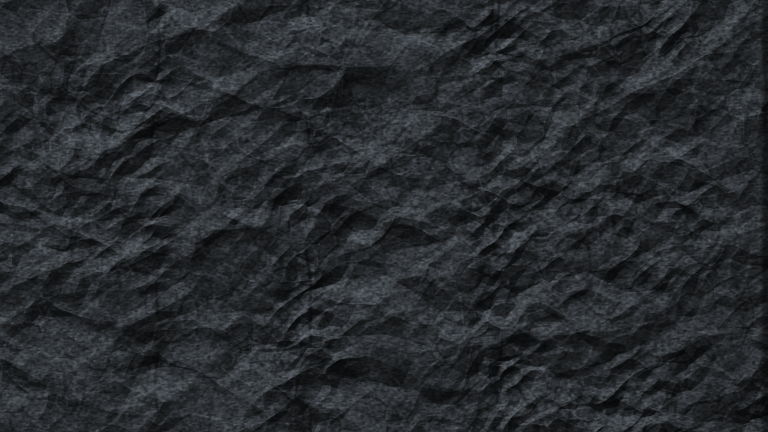
Give the GLSL for this texture, as a Shadertoy shader.

```glsl
const vec3 PAPER_TINT = vec3(0.93, 1.0, 1.07);
const float MID_TONE = 0.177;
const float TONE_RANGE = 0.16;
const vec2 LIGHT_DIR = vec2(-0.42, 0.91);
const float SLOPE_STEP = 0.0015;
const vec3 FACET_FREQ = vec3(6.0, 12.5, 27.0);
const vec3 FACET_AMP = vec3(0.17, 0.23, 0.25);
const vec3 FACET_ANGLE = vec3(0.3, -0.35, 0.5);
const vec2 FACET_STRETCH = vec2(0.86, 1.14);
const vec3 FOLD_X = vec3(0.202, 0.402, 0.648);
const vec3 FOLD_WIDTH = vec3(0.03, 0.085, 0.05);
const vec2 FIBRE_FREQ = vec2(125.0, 265.0);
const float FIBRE_AMP = 0.42;

vec2 hash2(vec2 p) {
    vec3 q = fract(p.xyx * vec3(0.1031, 0.1030, 0.0973));
    q += dot(q, q.yzx + 33.33);
    return fract((q.xx + q.yz) * q.zy);
}

float noise(vec2 p) {
    vec2 cell = floor(p), f = fract(p);
    f = f * f * f * (f * (f * 6.0 - 15.0) + 10.0);
    float low = mix(hash2(cell).x, hash2(cell + vec2(1, 0)).x, f.x);
    float high = mix(hash2(cell + vec2(0, 1)).x, hash2(cell + vec2(1, 1)).x, f.x);
    return mix(low, high, f.y);
}

vec2 noise2(vec2 p) {
    return vec2(noise(p), noise(p + vec2(37.2, 71.7))) - 0.5;
}

vec2 rotate(vec2 p, float angle) {
    float c = cos(angle), s = sin(angle);
    return vec2(c * p.x + s * p.y, c * p.y - s * p.x);
}

// x: weighted squared distance to the nearest seed, y: distance to the cell edge
vec2 cellField(vec2 p, float seed) {
    vec2 cell = floor(p), f = fract(p);
    float nearest = 9.0, second = 9.0;
    for (int y = -1; y <= 1; y++)
    for (int x = -1; x <= 1; x++) {
        vec2 offset = vec2(x, y);
        vec2 jitter = hash2(cell + offset + seed);
        vec2 d = offset + jitter - f;
        float dist = dot(d, d) + 0.15 * fract(jitter.x * 57.0);
        second = min(second, max(nearest, dist));
        nearest = min(nearest, dist);
    }
    return vec2(nearest, 0.5 * (second - nearest));
}

vec2 warp(vec2 p) {
    return p + 0.05 * noise2(p * 4.0) + 0.012 * noise2(p * 17.0);
}

vec2 facetSpace(vec2 p, int i) {
    return rotate(p, FACET_ANGLE[i]) * FACET_STRETCH * FACET_FREQ[i] + 40.0;
}

// Sharp crest along the middle level of a turned noise
float crest(vec2 p, float angle, vec2 freq) {
    return abs(noise(rotate(p, angle) * freq + 60.0) - 0.5);
}

// Opposed cell fields cancel their curvature and leave flat, folded facets
float paperHeight(vec2 p, vec3 amount) {
    vec2 q = warp(p);
    float h = 0.0;
    for (int i = 0; i < 3; i++) {
        vec2 s = facetSpace(q, i);
        float facet = cellField(s, 11.0).x - cellField(s, 83.0).x;
        h += amount[i] * facet / FACET_FREQ[i];
    }
    h -= 0.050 * crest(q, 0.45, vec2(4.5, 7.0));
    h -= 0.034 * crest(q, -0.5, vec2(8.0, 11.0));
    h -= 0.022 * amount.z / FACET_AMP.z * crest(q, 0.7, vec2(13.0, 22.0));
    return h;
}

// x: lit ridges, y: shadowed valleys
vec2 creaseLines(vec2 p) {
    vec2 q = warp(p), lines = vec2(0.0);
    for (int i = 0; i < 3; i++) {
        vec2 s = facetSpace(q, i);
        vec2 edge = vec2(cellField(s, 11.0).y, cellField(s, 83.0).y) / FACET_FREQ[i];
        float visible = smoothstep(0.45, 0.8, noise(p * 11.0 + float(i) * 17.0));
        lines = max(lines, visible * (1.0 - smoothstep(0.0, 0.005, edge)));
    }
    return lines;
}

// x: crumpled band around the folds, y: thin broken fold line
vec2 verticalFolds(vec2 p, float aspect) {
    vec2 folds = vec2(0.0);
    for (int i = 0; i < 3; i++) {
        float row = float(i) * 19.0;
        float wobble = 0.02 * (noise(vec2(p.y * 9.0, row)) - 0.5);
        float d = abs(p.x - FOLD_X[i] * aspect + wobble);
        float broken = smoothstep(0.35, 0.7, noise(vec2(row, p.y * 13.0)));
        folds.x = max(folds.x, exp(-pow(d / FOLD_WIDTH[i], 2.0)));
        folds.y = max(folds.y, broken * (1.0 - smoothstep(0.001, 0.006, d)));
    }
    return folds;
}

void mainImage(out vec4 fragColor, in vec2 fragCoord) {
    vec2 p = fragCoord / iResolution.y;
    float aspect = iResolution.x / iResolution.y;
    float across = p.x / aspect;

    // Calm facets on the left, denser wrinkles on the folds and right
    vec2 folds = verticalFolds(p, aspect);
    float crumple = 0.25 + 0.8 * noise(p * 4.0 + 5.0);
    crumple += 0.6 * folds.x + 0.3 * smoothstep(0.5, 0.9, across);
    vec3 amount = FACET_AMP * vec3(1.2 - 0.3 * crumple, 0.6 + 0.5 * crumple, crumple);

    // Slope towards the light
    vec2 stepVec = LIGHT_DIR * SLOPE_STEP;
    float rise = paperHeight(p + stepVec, amount) - paperHeight(p - stepVec, amount);
    float light = -rise / (2.0 * SLOPE_STEP);
    vec2 lines = creaseLines(p);
    light += 0.3 * lines.x - 0.3 * lines.y - 0.45 * folds.y - 0.18 * folds.x;
    float tone = MID_TONE + TONE_RANGE * light / sqrt(1.0 + light * light);

    // Broad shading and dark right rim
    tone *= 0.93 + 0.14 * noise(p * 2.2 + 3.0);
    tone *= 1.0 - 0.2 * smoothstep(0.6, 1.0, across) * (1.0 - p.y);
    tone *= 1.0 - 0.5 * smoothstep(0.988, 0.997, across);

    // Fine paper fibres
    float fibre = 0.6 * noise(rotate(p, 0.08) * FIBRE_FREQ);
    fibre += 0.4 * noise(rotate(p, 0.7) * 190.0 + 50.0);
    tone *= 1.0 + FIBRE_AMP * (fibre - 0.5) * 2.0;

    fragColor = vec4(max(tone, 0.03) * PAPER_TINT, 1.0);
}
```
